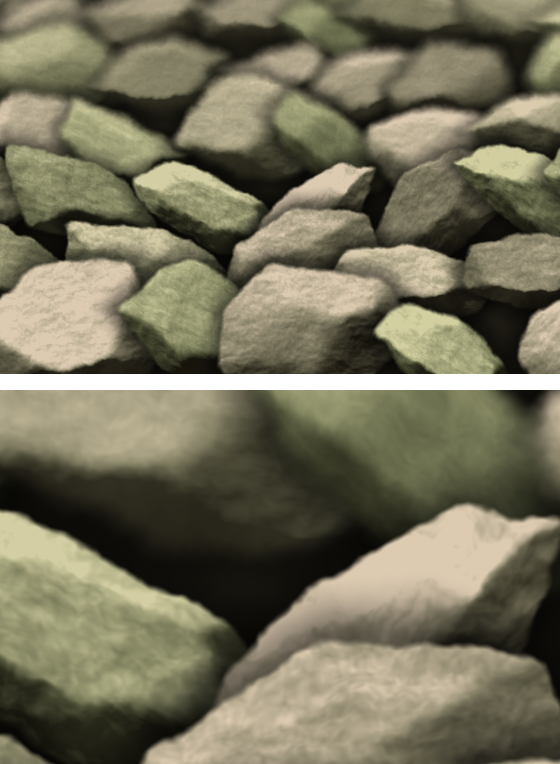
Top, the full canvas; bottom, a detail of the centre.
This texture is drawn by a Shadertoy shader. Its source:

```glsl
// A heap of broken slate seen at a low angle with a shallow depth of field.
// Rows of faceted convex stones are painted back to front; each row has its
// own blur, and each stone shades the ones behind it.

const float TAU = 6.2832;
const int ROWS = 7;
const int SIDES = 7;

vec2 hash2(vec2 p) {
    return fract(sin(vec2(dot(p, vec2(127.1, 311.7)), dot(p, vec2(269.5, 183.3)))) * 43758.5);
}

float gradientNoise(vec2 p) {
    vec2 i = floor(p), f = fract(p);
    vec2 u = f * f * f * (f * (f * 6.0 - 15.0) + 10.0);
    vec2 e = vec2(0.0, 1.0);
    float a = dot(hash2(i) * 2.0 - 1.0, f);
    float b = dot(hash2(i + e.yx) * 2.0 - 1.0, f - e.yx);
    float c = dot(hash2(i + e.xy) * 2.0 - 1.0, f - e.xy);
    float d = dot(hash2(i + e.yy) * 2.0 - 1.0, f - e.yy);
    return mix(mix(a, b, u.x), mix(c, d, u.x), u.y);
}

float fbm(vec2 p) {
    float sum = 0.0, amp = 0.6;
    for (int i = 0; i < 4; i++) {
        sum += amp * gradientNoise(p);
        p = mat2(1.6, 1.2, -1.2, 1.6) * p + 7.3;
        amp *= 0.55;
    }
    return sum;
}

float smoothMax(float a, float b, float k) {
    float h = max(k - abs(a - b), 0.0) / k;
    return max(a, b) + h * h * k * 0.25;
}

// Warm grey ramp, slightly green in the middle tones
vec3 slateColor(float t) {
    t = clamp(t, 0.0, 1.0);
    return mix(vec3(0.09, 0.08, 0.055), vec3(0.83, 0.81, 0.73), t)
         + t * (1.0 - t) * vec3(-0.09, 0.0, -0.11);
}

// Returns the silhouette distance; normal blends the nearest facets
float stone(vec2 q, vec2 axes, vec2 id, float crispness, out vec3 normal) {
    vec2 tilt = (hash2(id + 31.7) - vec2(0.5, 0.2)) * vec2(0.8, 0.75);
    float dist = -1.0;
    float weight = exp(-crispness * max(0.4 - dot(tilt, q), -0.5));
    normal = normalize(vec3(tilt, 1.0)) * weight;
    for (int k = 0; k < SIDES; k++) {
        vec2 h = hash2(id * 1.7 + float(k) * 5.3);
        float angle = (float(k) + 0.75 * h.x) * TAU / float(SIDES);
        vec2 dir = vec2(cos(angle), sin(angle));
        float gap = 0.78 + 0.22 * h.y - dot(dir, q);
        float slope = 0.6 + 1.3 * fract(h.x * 7.0 + h.y);
        dist = smoothMax(dist, -gap / length(dir / axes), 0.02);
        weight = exp(-crispness * max(gap * slope, -0.5));
        normal += normalize(vec3(dir * slope, 1.0)) * weight;
    }
    normal = normalize(normal);
    return dist;
}

void mainImage(out vec4 fragColor, in vec2 fragCoord) {
    vec2 uv = fragCoord / iResolution.y;
    float pixel = 1.0 / iResolution.y;
    vec3 light = normalize(vec3(-0.25, 0.8, 0.55));
    vec3 col = slateColor(0.03);

    // Chipped outlines
    vec2 chipped = uv + 0.022 * vec2(fbm(uv * 13.0), fbm(uv * 13.0 + 40.0));

    for (int i = 0; i < ROWS; i++) {
        float near = float(i) / float(ROWS - 1);
        float rowY = mix(1.03, 0.08, pow(near, 1.25));
        float size = mix(0.16, 0.27, near);
        float cellWidth = size * 1.35;
        float shift = hash2(vec2(float(i), 4.0)).x;
        float blur = 0.0025 + 0.034 * max(rowY - 0.45, 0.0) / 0.55 + 0.012 * max(0.3 - rowY, 0.0);
        float detail = 1.0 / (1.0 + blur * 130.0);

        for (int j = -1; j <= 1; j++) {
            vec2 id = vec2(floor(uv.x / cellWidth + shift) + float(j), float(i) * 3.0 + 11.0);
            vec2 h = hash2(id), g = hash2(id + 17.0);
            vec2 center = vec2((id.x + 0.5 + 0.5 * (h.x - 0.5) - shift) * cellWidth,
                               rowY + 0.1 * (h.y - 0.5));
            float turn = (g.x - 0.5) * 1.5;
            mat2 toLocal = mat2(cos(turn), -sin(turn), sin(turn), cos(turn));
            vec2 axes = size * vec2(0.85 + 0.25 * h.y, 0.38 + 0.42 * g.y);
            vec2 local = toLocal * (chipped - center);

            vec3 normal;
            float dist = stone(local / axes, axes, id, mix(9.0, 32.0, detail), normal);

            // Contact shadow on what lies behind
            col *= mix(0.38, 1.0, smoothstep(-0.02, size * 0.24, dist));
            float edge = blur + pixel;
            if (dist > edge) continue;

            // Layered relief, lit from above, and fine mineral grain
            normal.xy = normal.xy * toLocal;
            vec2 grainPos = local * vec2(14.0, 24.0) + id * 9.1;
            float relief = fbm(grainPos) - fbm(grainPos + toLocal * light.xy * 0.28);
            float grain = gradientNoise(local * 130.0 + id) + 0.6 * gradientNoise(local * 65.0);
            float mottling = fbm(local * 9.0 + id * 3.7);

            float lit = max(dot(normal, light) + 0.75 * relief * detail, 0.0);
            float albedo = 0.72 + 0.42 * fract(h.x * 5.0 + g.y);
            float tone = (0.04 + 0.98 * lit) * albedo + 0.16 * mottling * (0.4 + detail);
            tone += 0.13 * grain * detail * (0.3 + lit);
            tone = mix(tone, 0.68, 0.22 * (1.0 - near));

            vec3 tint = mix(vec3(0.99, 1.0, 0.86), vec3(1.04, 0.98, 0.95), smoothstep(0.1, 0.6, g.x));
            col = mix(col, slateColor(tone) * tint, smoothstep(edge, -edge, dist));
        }
    }
    fragColor = vec4(clamp(col, 0.0, 1.0), 1.0);
}
```
